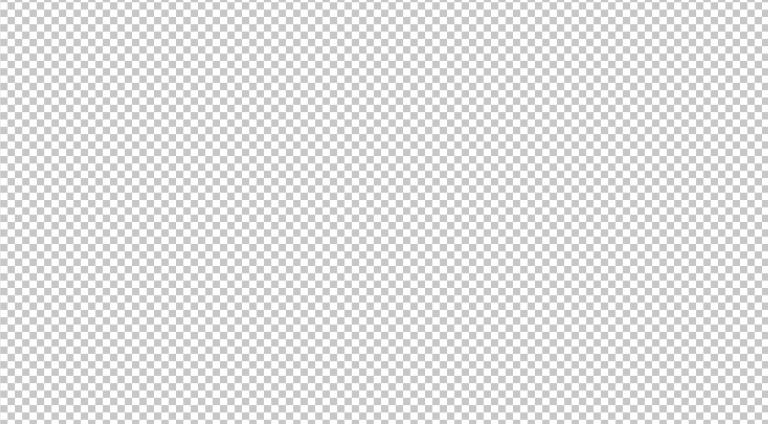
Give the GLSL for this pattern, as a Shadertoy shader.

```glsl
const float CELLS_ACROSS = 104.85;
const vec2 GRID_OFFSET = vec2(0.03, 0.31); // in cells, from the top left
const vec3 WHITE = vec3(0.995);
const vec3 GREY = vec3(0.78);

// Integral of a square wave that is +1 on even cells and -1 on odd ones
vec2 squareIntegral(vec2 p) {
    return 1.0 - abs(mod(p, 2.0) - 1.0);
}

// Square wave on each axis, averaged over a box of the given width
vec2 smoothSquare(vec2 p, float width) {
    return (squareIntegral(p + 0.5 * width) - squareIntegral(p - 0.5 * width)) / width;
}

// Share of white in the checkerboard, from 0 to 1
float checker(vec2 p, float width) {
    vec2 wave = smoothSquare(p, width);
    return 0.5 + 0.5 * wave.x * wave.y;
}

void mainImage(out vec4 fragColor, in vec2 fragCoord) {
    // Cell coordinates, counted down from the top edge
    float cellsPerPixel = CELLS_ACROSS / iResolution.x;
    vec2 fromTop = vec2(fragCoord.x, iResolution.y - fragCoord.y);
    vec2 cell = fromTop * cellsPerPixel - GRID_OFFSET;

    vec3 color = mix(GREY, WHITE, checker(cell, cellsPerPixel));
    fragColor = vec4(color, 1.0);
}
```
